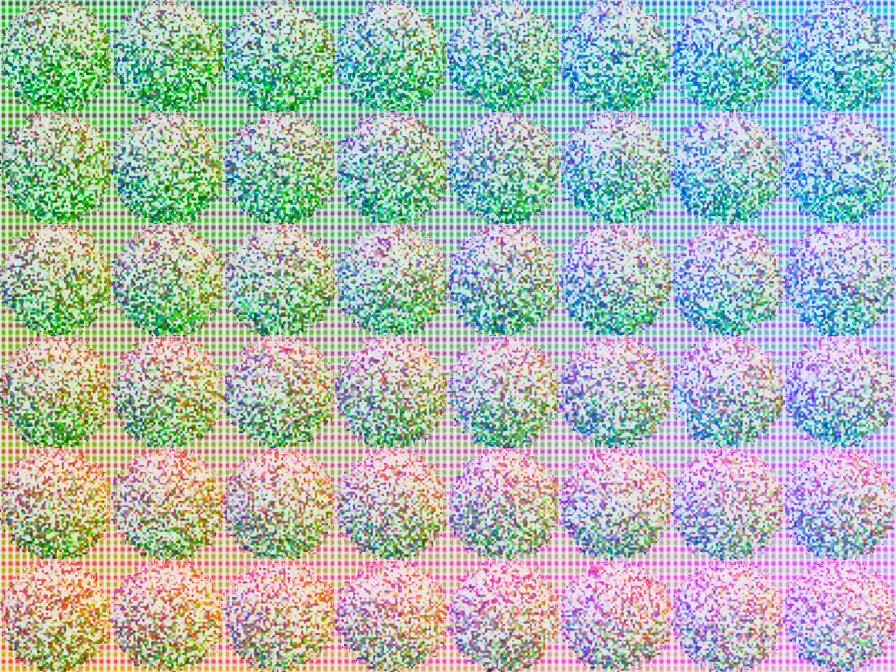
Write a Shadertoy shader that draws this pattern.

```glsl
const vec2 REPEATS = vec2(8.0, 6.0);
const float GRAINS = 50.0;
const float THREADS = 16.0;
const float TAU = 6.2831853;
const vec3 PALE = vec3(0.93, 0.97, 0.96);

vec3 hash3(vec2 p) {
    vec3 q = fract(p.xyx * vec3(0.1031, 0.1030, 0.0973));
    q += dot(q, q.yxz + 33.33);
    return fract((q.xxy + q.yzz) * q.zyx);
}

vec3 valueNoise(vec2 p) {
    vec2 cell = floor(p);
    vec2 blend = smoothstep(0.0, 1.0, fract(p));
    vec3 low = mix(hash3(cell), hash3(cell + vec2(1.0, 0.0)), blend.x);
    vec3 high = mix(hash3(cell + vec2(0.0, 1.0)), hash3(cell + 1.0), blend.x);
    return mix(low, high, blend.y);
}

// Red falls upwards, blue grows to the right.
vec3 canvasTint(vec2 uv) {
    return vec3(1.0 - 0.95 * uv.y, 0.46 + 0.16 * uv.y, 0.05 + 0.95 * uv.x);
}

// Soft line profile with a given coverage, one line per unit.
float thread(float position, float coverage) {
    float wave = 0.5 + 0.5 * cos(TAU * position);
    return smoothstep(0.65 - coverage, 1.35 - coverage, wave);
}

vec3 wovenGround(vec2 grid, vec2 local, vec3 tint) {
    float seam = smoothstep(0.8, 0.96, abs(local.x));
    float alternate = sin(TAU * grid.y * THREADS * 0.5);
    vec3 ink = clamp(tint + alternate * vec3(-0.12, 0.2, -0.12), 0.0, 1.0);
    float upright = thread(grid.x * THREADS, mix(0.36, 0.52, seam));
    float level = thread(grid.y * THREADS, 0.4);
    float white = 1.0 - (1.0 - 0.8 * upright) * (1.0 - 0.55 * level);
    return mix(ink, PALE, white);
}

// Rosy top, green foot, bluish left and yellowish right.
vec3 ballTint(vec2 local, vec3 tint) {
    vec3 shade = vec3(0.42, -0.04, 0.16) * local.y;
    shade += vec3(0.1, 0.06, -0.24) * local.x;
    return clamp(tint * 0.65 + vec3(0.17, 0.22, 0.2) + shade, 0.06, 1.0);
}

vec3 speckledBall(vec3 grain, vec3 tint, float height) {
    float shared = dot(grain, vec3(1.0 / 3.0));
    float white = smoothstep(0.38, 0.62, shared + 0.07 * height);
    vec3 ink = clamp(tint + (grain - 0.43) * 0.8, 0.0, 1.0);
    return mix(ink, mix(PALE, tint, 0.12), 0.88 * white);
}

void mainImage(out vec4 fragColor, in vec2 fragCoord) {
    vec2 uv = fragCoord / iResolution.xy;
    vec2 grid = uv * REPEATS;
    vec2 local = 2.0 * fract(grid) - 1.0;
    vec3 tint = canvasTint(uv);

    // Grain runs across all repeats, so every ball differs.
    vec3 grain = valueNoise(grid * GRAINS);
    vec3 ground = wovenGround(grid, local, tint);
    vec3 ball = speckledBall(grain, ballTint(local, tint), local.y);

    // Frayed rim.
    float rim = length(local) + 0.25 * (grain.y - 0.5);
    float cover = 1.0 - smoothstep(0.92, 1.03, rim);
    fragColor = vec4(mix(ground, ball, cover), 1.0);
}
```
